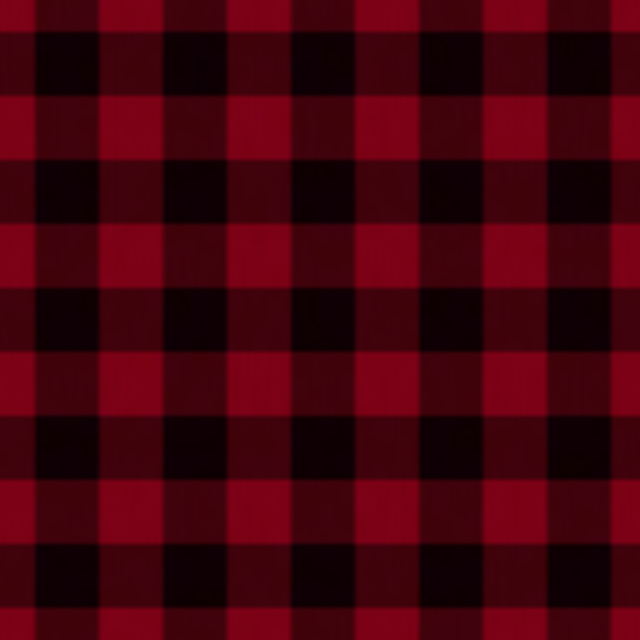
This pattern is drawn by a Shadertoy shader. Its source:

```glsl
vec2 latticeGradient(vec2 node, vec2 period) {
    node = mod(node, period);
    float h = fract(sin(dot(node, vec2(127.1, 311.7))) * 4375.85);
    return vec2(cos(6.2832 * h), sin(6.2832 * h));
}

// Gradient noise that wraps after a whole number of lattice cells
float wrappedNoise(vec2 uv, vec2 period) {
    vec2 p = uv * period;
    vec2 i = floor(p), f = p - i;
    vec2 w = f * f * f * (f * (f * 6.0 - 15.0) + 10.0);
    vec2 e = vec2(1.0, 0.0);
    float a = dot(latticeGradient(i, period), f);
    float b = dot(latticeGradient(i + e.xy, period), f - e.xy);
    float c = dot(latticeGradient(i + e.yx, period), f - e.yx);
    float d = dot(latticeGradient(i + e.xx, period), f - e.xx);
    return mix(mix(a, b, w.x), mix(c, d, w.x), w.y);
}

void mainImage(out vec4 fragColor, in vec2 fragCoord) {
    vec2 uv = fragCoord / iResolution.xy;

    // Dark bands: five each way, half a repeat wide, softer on the upright edges
    vec2 cell = fract(uv * 5.0 - vec2(0.024, 0.001));
    vec2 edge = abs(cell - 0.5) - 0.25;
    vec2 softness = max(vec2(0.034, 0.025), 5.0 / iResolution.xy);
    vec2 band = 1.0 - smoothstep(-softness, softness, edge);

    // Red squares, half-dark crossings of one band, near-black crossings of two
    vec3 red = vec3(0.485, 0.004, 0.085);
    vec3 maroon = vec3(0.25, 0.008, 0.042);
    vec3 black = vec3(0.055, 0.0, 0.012);
    vec3 color = mix(mix(red, maroon, band.x), mix(maroon, black, band.x), band.y);

    // Faint blotches of dye and upright threads
    float blotch = wrappedNoise(uv, vec2(24.0));
    float thread = wrappedNoise(uv, vec2(96.0, 12.0));
    color *= 1.0 + 0.03 * blotch + 0.03 * thread;
    color += vec3(-0.006, 0.002, 0.016) * blotch;

    fragColor = vec4(clamp(color, 0.0, 1.0), 1.0);
}
```
